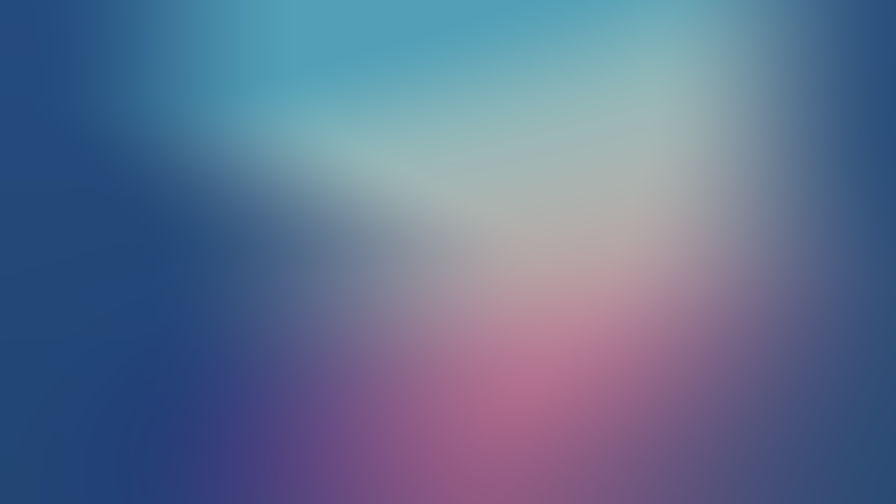
A Shadertoy shader for this background:

```glsl
#define ROSE_LOW vec3(0.575, 0.360, 0.510)
#define ROSE vec3(0.700, 0.450, 0.560)
#define WARM_GREY vec3(0.705, 0.658, 0.658)
#define PALE_TEAL vec3(0.590, 0.715, 0.716)
#define TEAL vec3(0.322, 0.628, 0.718)
#define BLUE_LOW vec3(0.133, 0.276, 0.452)
#define BLUE_HIGH vec3(0.140, 0.296, 0.490)
#define VIOLET_SHIFT vec3(0.000, -0.055, 0.016)
#define VIOLET_CENTER vec2(0.29, 0.10)
#define VIOLET_SIZE vec2(0.18, 0.26)
#define RAMP_TILT 0.6
#define RAMP_PIVOT 0.6

// Smooth cubic ramp through five evenly spaced colours
vec3 glowRamp(float t) {
    vec3 stops[5] = vec3[5](ROSE_LOW, ROSE, WARM_GREY, PALE_TEAL, TEAL);
    float s = clamp(t, 0.0, 1.0) * 4.0;
    int i = min(int(s), 3);
    float f = s - float(i);
    vec3 a = stops[max(i - 1, 0)];
    vec3 b = stops[i];
    vec3 c = stops[i + 1];
    vec3 d = stops[min(i + 2, 4)];
    vec3 slopeB = 0.5 * (c - a);
    vec3 slopeC = 0.5 * (d - b);
    float f2 = f * f;
    float f3 = f2 * f;
    return b * (2.0 * f3 - 3.0 * f2 + 1.0) + slopeB * (f3 - 2.0 * f2 + f)
         + c * (3.0 * f2 - 2.0 * f3) + slopeC * (f3 - f2);
}

// Soft step centred on an edge
float softEdge(float x, float center, float halfWidth) {
    return smoothstep(center - halfWidth, center + halfWidth, x);
}

// Horizontal extent of the glow; both flanks bend with height
float glowMask(vec2 uv) {
    float upper = smoothstep(0.48, 0.82, uv.y);
    float lowerLeft = mix(0.345, 0.385, smoothstep(0.0, 0.3, uv.y));
    float left = mix(lowerLeft, 0.19, upper);
    float right = mix(0.775, 0.865, smoothstep(0.0, 0.5, uv.y));
    float leftWidth = mix(0.23, 0.16, upper);
    float rightWidth = mix(0.27, 0.15, smoothstep(0.0, 0.8, uv.y));
    return softEdge(uv.x, left, leftWidth)
         * (1.0 - softEdge(uv.x, right, rightWidth));
}

void mainImage(out vec4 fragColor, in vec2 fragCoord) {
    vec2 uv = fragCoord / iResolution.xy;

    // Deep blue surround, slightly lighter to the right
    vec3 color = mix(BLUE_LOW, BLUE_HIGH, uv.y);
    color += vec3(0.022, 0.014, 0.0) * smoothstep(0.6, 1.0, uv.x);

    // Tilted glow, from rose below to teal above
    float rampPos = uv.y + RAMP_TILT * uv.y * (RAMP_PIVOT - uv.x);
    color = mix(color, glowRamp(rampPos), glowMask(uv));

    // Violet shade at the lower left
    vec2 offset = (uv - VIOLET_CENTER) / VIOLET_SIZE;
    color += VIOLET_SHIFT * exp(-dot(offset, offset));

    fragColor = vec4(clamp(color, 0.0, 1.0), 1.0);
}
```
